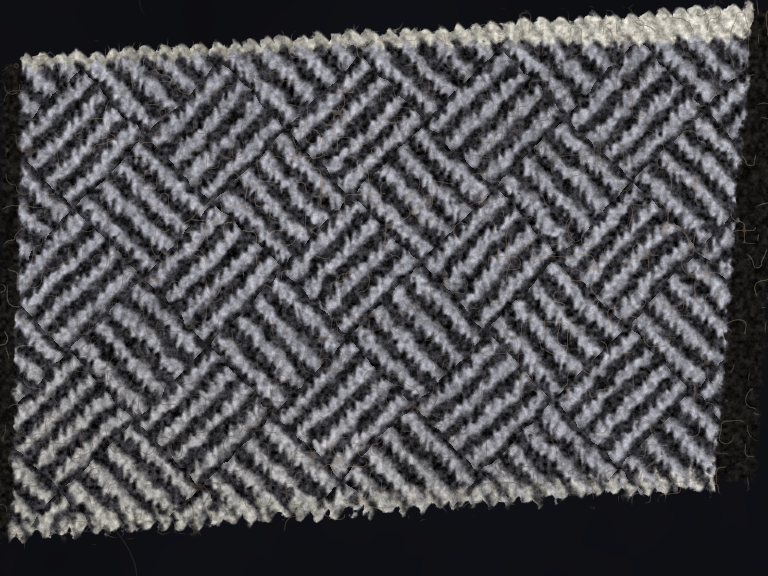
A Shadertoy shader for this texture:

```glsl
// A knitted wool swatch on a dark table: diagonal basket weave of four-bar blocks.
// A 45 degree checkerboard picks each bar direction; sheared coordinates tilt the cloth,
// while noise roughens the yarn, selvages and loose fibres.

const float TAU = 6.2831853;
const vec2 REPEAT = vec2(0.242, 0.246);
const vec2 BLOCK_CENTER = vec2(0.608, 0.536);
const vec3 TABLE = vec3(0.045, 0.047, 0.060);
const vec3 DARK_YARN = vec3(0.155, 0.152, 0.165);
const vec3 COOL_YARN = vec3(0.61, 0.61, 0.645);
const vec3 WARM_YARN = vec3(0.69, 0.68, 0.65);
const vec3 CREAM = vec3(0.80, 0.785, 0.74);
const vec3 SELVAGE = vec3(0.090, 0.083, 0.075);
const vec3 FIBRE = vec3(0.48, 0.42, 0.36);

float hash(vec2 p) {
    p = fract(p * vec2(0.1031, 0.1137));
    p += dot(p, p.yx + 33.33);
    return fract((p.x + p.y) * p.x * 37.7);
}

float noise(vec2 p) {
    vec2 i = floor(p), f = fract(p);
    f = f * f * (3.0 - 2.0 * f);
    float low = mix(hash(i), hash(i + vec2(1, 0)), f.x);
    float high = mix(hash(i + vec2(0, 1)), hash(i + vec2(1, 1)), f.x);
    return mix(low, high, f.y);
}

float fbm(vec2 p) {
    float sum = 0.0, weight = 0.5;
    for (int i = 0; i < 4; i++) {
        sum += weight * noise(p + 100.0);
        p = mat2(1.6, 1.2, -1.2, 1.6) * p + 17.3;
        weight *= 0.5;
    }
    return sum / 0.9375;
}

// Curling strands: noise contours of even width, broken up by a second noise.
float strands(vec2 p, float scale, float width, float cover) {
    vec2 q = p * scale + 60.0;
    float center = noise(q);
    vec2 slope = vec2(noise(q + vec2(0.03, 0)), noise(q + vec2(0, 0.03))) - center;
    float level = abs(center - 0.5) / (scale * max(length(slope) / 0.03, 0.35));
    float gate = smoothstep(1.0 - cover, 1.08 - cover, noise(q * 0.7 + 210.0));
    return gate * (1.0 - smoothstep(width * 0.3, width, level));
}

// Soft inside mask for a signed inner distance.
float inside(float d, float blur) {
    return smoothstep(-blur, blur, d);
}

// x: amount of light yarn, y: relief of the twisted stitches.
vec2 basketWeave(vec2 g, float rough) {
    vec2 diagonal = vec2(g.x + g.y, g.x - g.y) + 0.5;
    vec2 cell = floor(diagonal);
    bool falling = mod(cell.x + cell.y, 2.0) > 0.5;
    vec2 local = fract(diagonal);
    float across = falling ? local.x : local.y;
    float along = falling ? local.y : local.x;
    float lean = falling ? -4.0 : 4.0;
    float twist = sin(TAU * (13.0 * g.x + lean * g.y) + 5.0 * rough);
    float bar = abs(fract(4.0 * across + 0.045 * twist) - 0.5);
    float ends = smoothstep(0.0, 0.05, min(along, 1.0 - along));
    float light = 1.0 - smoothstep(0.07, 0.39, bar + 0.38 * rough - 0.025 * twist);
    return vec2(light * mix(0.65, 1.0, ends), twist);
}

void mainImage(out vec4 fragColor, in vec2 fragCoord) {
    vec2 p = fragCoord / iResolution.y;
    float pixel = 1.0 / iResolution.y;
    float grain = fbm(p * 150.0) - 0.5;
    float fuzz = fbm(p * 60.0 + 40.0) - 0.5;
    float patches = noise(p * 5.0 + 9.0);

    // Table with faint scratches and a bluish sheen.
    vec3 color = TABLE + vec3(0.02, 0.022, 0.03) * fbm(p * 3.0);
    color += 0.06 * strands(p, 7.0, 0.0012 + 0.5 * pixel, 0.30);

    // Inner distances to the four tilted edges, with rounded loops above and below.
    float bumps = 0.011 * abs(sin(p.x * 105.0 + 2.0 * fuzz)) - 0.006;
    float top = 0.897 + 0.071 * p.x - p.y + bumps + 0.02 * fuzz;
    float bottom = p.y - 0.067 - 0.070 * p.x + bumps + 0.035 * fuzz;
    float left = p.x - 0.018 - 0.022 * p.y + 0.020 * fuzz;
    float right = 1.228 + 0.080 * p.y - p.x + 0.025 * fuzz;
    float height = min(top, bottom);

    // Dark, hairy side selvages.
    float selvage = inside(min(min(left + 0.032, right + 0.066), height - 0.012), 0.008);
    color = mix(color, SELVAGE * (1.0 + 2.4 * grain), selvage);

    // Warped repeat coordinates and the two yarns.
    vec2 d = p - BLOCK_CENTER;
    d -= vec2(0.045 * d.y, 0.048 * d.x);
    d += 0.010 * (vec2(noise(p * 9.0), noise(p * 9.0 + 30.0)) - 0.5);
    d += 0.008 * (vec2(noise(p * 55.0), noise(p * 55.0 + 70.0)) - 0.5);
    vec2 weave = basketWeave(d / REPEAT, fuzz);
    float warmth = smoothstep(0.55, 0.05, p.y + 0.25 * p.x);
    vec3 lightYarn = mix(COOL_YARN, WARM_YARN, warmth) * (0.96 + 0.10 * patches);
    lightYarn *= 0.97 + 0.09 * weave.y + 0.70 * grain;
    vec3 darkYarn = DARK_YARN * (1.0 + 3.0 * grain + 0.10 * weave.y);
    vec3 cloth = mix(darkYarn, lightYarn, weave.x);

    // Bumpy cast-off along the top and a broken light row along the bottom.
    float rimWidth = 0.018 + 0.034 * smoothstep(0.5, 1.25, p.x);
    float topRim = 1.0 - inside(top - rimWidth, 0.007);
    float lowerRim = 1.0 - inside(bottom - 0.030, 0.010);
    float loops = 0.5 + 0.5 * sin(p.x * 210.0 + p.y * 110.0 + 4.0 * fuzz);
    vec3 rim = CREAM * (0.80 + 0.20 * loops + 0.7 * grain);
    rim *= 0.90 + 0.14 * smoothstep(0.5, 1.25, p.x);
    cloth = mix(cloth, rim, max(topRim, lowerRim * (0.15 + 0.65 * loops)));

    // Fine fibres stand above the cloth and reach slightly past its edge.
    float body = inside(min(min(left, right), height), 0.004);
    color = mix(color, cloth, body);
    float halo = inside(min(min(left + 0.03, right + 0.065), height + 0.012), 0.008);
    float hairWidth = 0.0010 + 0.4 * pixel;
    float hairs = strands(p, 46.0, hairWidth, 0.48);
    hairs = max(hairs, strands(p.yx + 5.0, 35.0, hairWidth, 0.45));
    color = mix(color, FIBRE * (0.65 + 0.7 * patches), 0.38 * hairs * halo);
    fragColor = vec4(clamp(color, 0.0, 1.0), 1.0);
}
```
